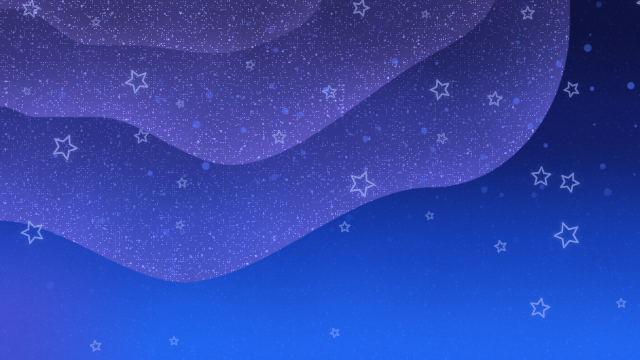
A Shadertoy shader for this background:

```glsl
// Night-blue sky with three translucent violet waves hanging from the top.
// Waves are height curves ending in rounded caps; star outlines, round lights
// and fine dust are scattered on jittered grids.

const float PI = 3.14159265;
const vec3 NIGHT = vec3(0.055, 0.070, 0.255);
const vec3 NAVY = vec3(0.070, 0.115, 0.400);
const vec3 ROYAL = vec3(0.085, 0.240, 0.710);
const vec3 AZURE = vec3(0.130, 0.390, 0.930);
const vec3 VIOLET = vec3(0.270, 0.300, 0.800);
const vec3 STARLIGHT = vec3(0.640, 0.700, 0.970);

vec2 hash2(vec2 p) {
    vec3 q = fract(p.xyx * vec3(0.1031, 0.1030, 0.0973));
    q += dot(q, q.yzx + 33.33);
    return fract((q.xx + q.yz) * q.zy);
}

float noise(vec2 p) {
    vec2 i = floor(p), f = fract(p);
    f = f * f * (3.0 - 2.0 * f);
    float low = mix(hash2(i).x, hash2(i + vec2(1, 0)).x, f.x);
    float high = mix(hash2(i + vec2(0, 1)).x, hash2(i + vec2(1, 1)).x, f.x);
    return mix(low, high, f.y);
}

float haze(vec2 p) {
    return 0.55 * noise(p) + 0.3 * noise(p * 2.1 + 7.0) + 0.15 * noise(p * 4.3 + 3.0);
}

// Depth inside a wave: height above its base, rounded upward right of capX
float waveDepth(vec2 p, float base, float capX, vec2 radius) {
    vec2 q = vec2(max(p.x - capX, 0.0), min(p.y - base - radius.y, -0.001));
    float k = length(q / radius);
    return k * (1.0 - k) / length(q / (radius * radius));
}

// Translucent layer, brightest along its rim and dusted with specks
vec3 addWave(vec3 col, float depth, vec3 tint, vec2 alpha, float reach, float dust, float px) {
    float inside = smoothstep(-px, px, depth);
    float rim = exp(-max(depth, 0.0) / reach);
    col = mix(col, tint, inside * (alpha.x + alpha.y * rim));
    return col + inside * dust * (0.07 + 0.20 * rim) * vec3(0.8, 0.8, 1.0);
}

float speck(vec2 p, float scale, float density) {
    vec2 id = floor(p * scale);
    vec2 offset = fract(p * scale) - 0.3 - 0.4 * hash2(id);
    vec2 pick = hash2(id + 91.0);
    return step(pick.x, density) * pick.y * smoothstep(0.5, 0.1, length(offset));
}

// Distance to the outline of a five-pointed star
float starOutline(vec2 p, float radius) {
    float sector = PI / 5.0;
    float a = abs(mod(atan(p.x, p.y) + sector, 2.0 * sector) - sector);
    vec2 q = length(p) * vec2(sin(a), cos(a));
    vec2 tip = vec2(0.0, radius);
    vec2 side = 0.48 * radius * vec2(sin(sector), cos(sector)) - tip;
    float t = clamp(dot(q - tip, side) / dot(side, side), 0.0, 1.0);
    return length(q - tip - side * t);
}

float stars(vec2 p, float cell, float px) {
    float light = 0.0;
    for (int j = -1; j <= 1; j++)
    for (int i = -1; i <= 1; i++) {
        vec2 id = floor(p / cell) + vec2(i, j);
        vec2 pick = hash2(id + 17.0), turn = hash2(id + 53.0);
        vec2 q = p - (id + 0.15 + 0.7 * hash2(id + 5.0)) * cell;
        float radius = mix(0.010, 0.038, pick.x * pick.x);
        float angle = (turn.x - 0.5) * 0.9;
        q = mat2(cos(angle), -sin(angle), sin(angle), cos(angle)) * q;
        float d = starOutline(q, radius);
        float line = 0.65 * smoothstep(px, 0.0, d - 0.0011);
        float glow = 0.28 * exp(-d / (0.14 * radius));
        light += step(pick.y, 0.8) * (line + glow) * mix(0.45, 1.0, pick.x);
    }
    return min(light, 1.0);
}

float roundLights(vec2 p, float cell, float density, float px) {
    float light = 0.0;
    for (int j = -1; j <= 1; j++)
    for (int i = -1; i <= 1; i++) {
        vec2 id = floor(p / cell) + vec2(i, j);
        vec2 pick = hash2(id + 31.0);
        float d = length(p - (id + hash2(id + 73.0)) * cell);
        float radius = mix(0.003, 0.011, pick.y * pick.y);
        light = max(light, step(pick.x, density) * smoothstep(px, -px, d - radius));
    }
    return light;
}

void mainImage(out vec4 fragColor, in vec2 fragCoord) {
    vec2 p = fragCoord / iResolution.y;
    float px = 1.0 / iResolution.y;
    float cloud = haze(p * 4.0) - 0.5;

    // Sky
    vec3 col = mix(AZURE, ROYAL, smoothstep(0.0, 0.40, p.y + 0.06 * cloud));
    col = mix(col, NAVY, smoothstep(0.30, 0.64, p.y));
    col = mix(col, NIGHT, smoothstep(0.60, 0.95, p.y));
    float corner = smoothstep(0.5, 0.0, p.x) * smoothstep(0.48, 0.1, p.y);
    col = mix(col, VIOLET, 0.85 * corner);

    // Wave bases, from the widest to the smallest
    float wide = 0.387 - 0.172 * smoothstep(0.0, 0.52, p.x) + 0.265 * smoothstep(0.5, 1.2, p.x);
    float middle = 0.705 - 0.03 * smoothstep(0.0, 0.1, p.x)
        - 0.133 * smoothstep(0.27, 0.64, p.x) + 0.36 * smoothstep(0.64, 1.38, p.x);
    float small = 0.975 - 0.1 * smoothstep(0.05, 0.25, p.x)
        - 0.023 * smoothstep(0.35, 0.6, p.x) + 0.02 * smoothstep(0.6, 0.8, p.x);

    float dust = speck(p, 170.0, 0.35) + speck(p + 4.0, 95.0, 0.10);
    float dim = 1.0 - 0.32 * smoothstep(0.65, 1.0, p.y) + 0.25 * cloud;
    col = addWave(col, waveDepth(p, wide, 1.2, vec2(0.383, 0.46)),
        vec3(0.37, 0.36, 0.80) * dim, vec2(0.22, 0.55), 0.24, dust, px);
    col = addWave(col, waveDepth(p, middle, 1.22, vec2(0.165, 0.15)),
        vec3(0.42, 0.38, 0.80) * dim, vec2(0.18, 0.52), 0.20, dust, px);
    col = addWave(col, waveDepth(p, small, 0.62, vec2(0.28, 0.16)),
        vec3(0.46, 0.41, 0.82) * dim, vec2(0.12, 0.50), 0.10, dust, px);
    col += 0.05 * dust * vec3(0.5, 0.7, 1.0);

    // Round lights gathered in a rising band, then stars everywhere
    float offBand = (p.y - 0.50 - 0.22 * smoothstep(0.3, 0.9, p.x)) / 0.28;
    float lights = roundLights(p, 0.075, 0.5, px) * exp(-offBand * offBand);
    col = mix(col, vec3(0.32, 0.45, 0.98), 0.6 * lights);
    col = mix(col, STARLIGHT, 0.8 * stars(p, 0.22, px));
    fragColor = vec4(clamp(col, 0.0, 1.0), 1.0);
}
```
